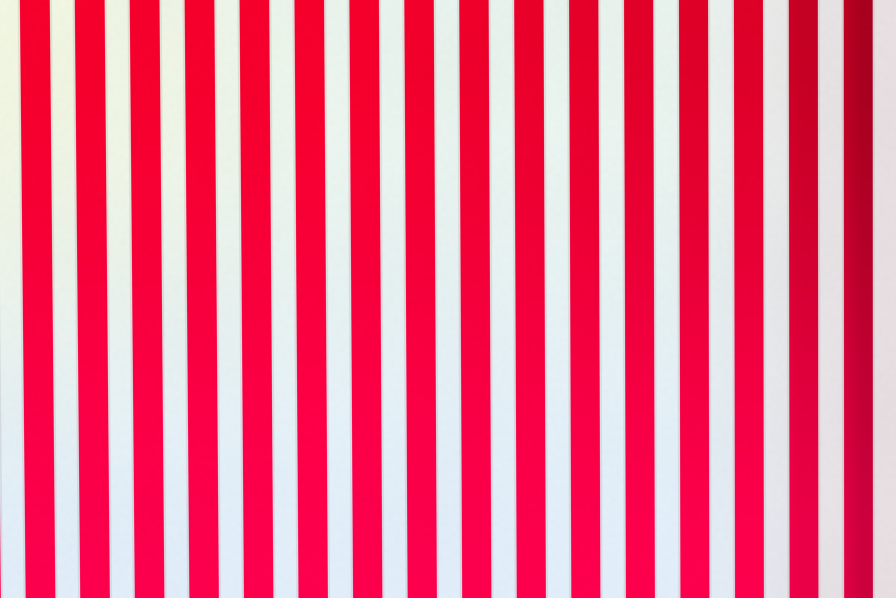
Give the GLSL for this pattern, as a Shadertoy shader.

```glsl
// Sixteen slightly leaning red stripes on pale board, with soft light and a shaded right end.

// Stripe layout in canvas widths; x = bottom edge, y = top edge
const vec2 FIRST_EDGE = vec2(0.0286, 0.0221);
const vec2 PERIOD = vec2(0.0609, 0.0613);
// Red share of a period; x = left side, y = right side
const vec2 RED_SHARE = vec2(0.547, 0.528);
const float EDGE_SOFTNESS = 0.0007;

// Shadow line beside each stripe
const float SEAM_OFFSET = 0.0014;
const float SEAM_WIDTH = 0.0011;
const float SEAM_STRENGTH = 0.22;
const vec3 SEAM_COLOR = vec3(0.60, 0.56, 0.58);

const vec3 RED_TOP = vec3(0.96, 0.00, 0.17);
const vec3 RED_BOTTOM = vec3(0.99, 0.00, 0.30);
const vec3 PALE_TOP_LEFT = vec3(0.94, 0.96, 0.88);
const vec3 PALE_TOP = vec3(0.91, 0.95, 0.93);
const vec3 PALE_BOTTOM = vec3(0.88, 0.93, 0.975);
const vec3 PALE_RIGHT = vec3(0.90, 0.87, 0.88);

const float GRAIN_SCALE = 150.0;
const float GRAIN_AMOUNT = 0.012;
const float MOTTLE_SCALE = 7.0;
const float MOTTLE_AMOUNT = 0.015;

vec2 hashGradient(vec2 cell) {
    vec2 p = vec2(dot(cell, vec2(127.1, 311.7)), dot(cell, vec2(269.5, 183.3)));
    return 2.0 * fract(sin(p) * 43758.5) - 1.0;
}

float gradientNoise(vec2 p) {
    vec2 cell = floor(p);
    vec2 f = fract(p);
    vec2 w = f * f * f * (f * (f * 6.0 - 15.0) + 10.0);
    float a = dot(hashGradient(cell), f);
    float b = dot(hashGradient(cell + vec2(1, 0)), f - vec2(1, 0));
    float c = dot(hashGradient(cell + vec2(0, 1)), f - vec2(0, 1));
    float d = dot(hashGradient(cell + vec2(1, 1)), f - vec2(1, 1));
    return mix(mix(a, b, w.x), mix(c, d, w.x), w.y);
}

// Signed distance to the nearest stripe, negative inside
float stripeDistance(vec2 uv) {
    float period = mix(PERIOD.x, PERIOD.y, uv.y);
    float firstEdge = mix(FIRST_EDGE.x, FIRST_EDGE.y, uv.y);
    float halfWidth = 0.5 * period * mix(RED_SHARE.x, RED_SHARE.y, uv.x);
    float fromCenter = mod(uv.x - firstEdge - halfWidth + 0.5 * period, period) - 0.5 * period;
    return abs(fromCenter) - halfWidth;
}

vec3 paleColor(vec2 uv) {
    vec3 top = mix(PALE_TOP_LEFT, PALE_TOP, smoothstep(0.0, 0.5, uv.x));
    vec3 color = mix(PALE_BOTTOM, top, smoothstep(0.0, 0.9, uv.y));
    return mix(color, PALE_RIGHT, smoothstep(0.72, 1.0, uv.x));
}

vec3 redColor(vec2 uv) {
    vec3 color = mix(RED_BOTTOM, RED_TOP, smoothstep(0.0, 1.0, uv.y));
    // Broad falloff toward the upper right, then a dark fold at the end
    float shade = 0.10 * smoothstep(0.35, 0.85, uv.x) * smoothstep(0.0, 1.0, uv.y);
    shade += mix(0.07, 0.10, uv.y) * smoothstep(0.85, 0.90, uv.x);
    shade += 0.12 * smoothstep(0.93, 0.965, uv.x);
    return color * (1.0 - shade);
}

void mainImage(out vec4 fragColor, in vec2 fragCoord) {
    vec2 uv = fragCoord / iResolution.xy;
    vec2 p = fragCoord / iResolution.x;
    float soft = max(EDGE_SOFTNESS, 0.75 / iResolution.x);

    // Pale board with a faint shadow line along the stripe edges
    float dist = stripeDistance(uv);
    float seam = 1.0 - smoothstep(0.0, SEAM_WIDTH + soft, abs(dist - SEAM_OFFSET));
    vec3 color = mix(paleColor(uv), SEAM_COLOR, SEAM_STRENGTH * seam);

    // Red stripes
    color = mix(color, redColor(uv), 1.0 - smoothstep(-soft, soft, dist));

    // Paper grain and uneven light
    color *= 1.0 + GRAIN_AMOUNT * gradientNoise(p * GRAIN_SCALE)
                 + MOTTLE_AMOUNT * gradientNoise(p * MOTTLE_SCALE);
    fragColor = vec4(clamp(color, 0.0, 1.0), 1.0);
}
```
